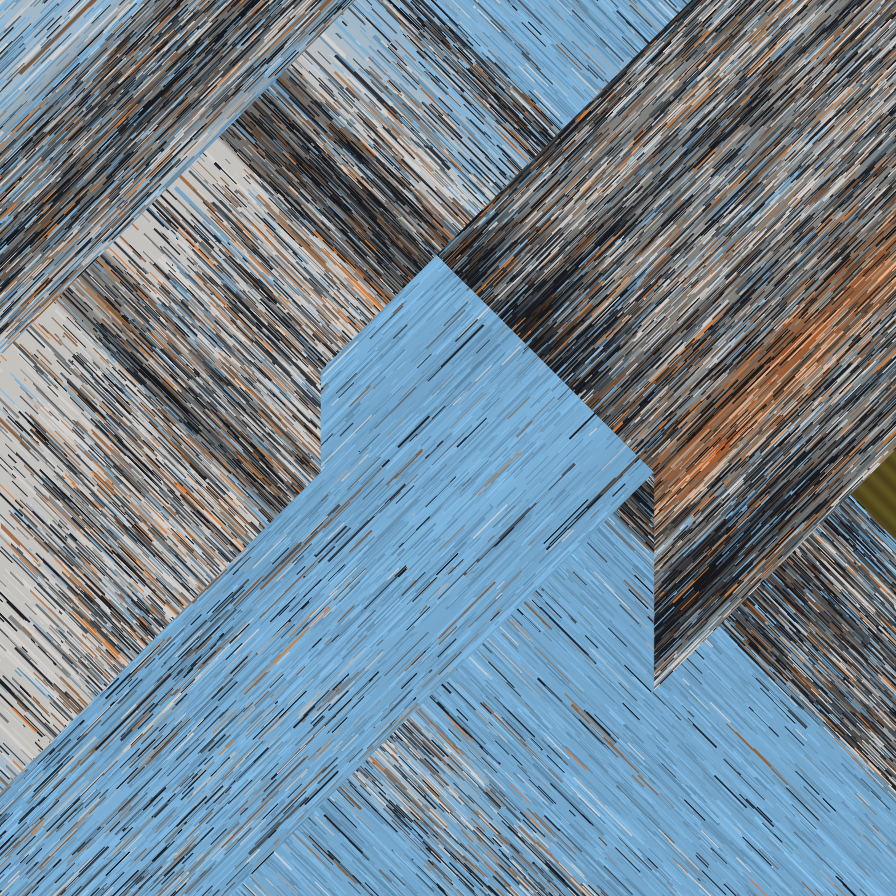
This background is drawn by a WebGL 2 fragment shader. Its source:

```glsl
#version 300 es
precision highp float;
// Crossing diagonal panels of fine paint streaks around a sky-blue band.

#define LAYERS 6
#define ROWS 110.0
#define ROW_STEP 55.0
#define CELLS 2.6
#define CELL_GROWTH 1.45
#define ACCENT 0.025
#define SKY vec3(0.47, 0.67, 0.82)
#define PAPER vec3(0.77, 0.76, 0.75)
#define GREY vec3(0.50, 0.50, 0.49)
#define SLATE vec3(0.27, 0.31, 0.34)
#define DARK vec3(0.08, 0.09, 0.11)
#define BROWN vec3(0.54, 0.37, 0.24)

uniform vec2 u_resolution;
out vec4 fragColor;

vec3 hash3(vec2 p) {
    vec3 q = fract(vec3(p.xyx) * vec3(0.1031, 0.1030, 0.0973));
    q += dot(q, q.yxz + 33.33);
    return fract((q.xxy + q.yzz) * q.zyx);
}

// Soft-sided interval.
float band(float x, float lo, float hi, float soft) {
    return smoothstep(lo - soft, lo + soft, x) - smoothstep(hi - soft, hi + soft, x);
}

// Antialiased inside mask; positive distance is inside.
float inside(float d, float px) {
    return clamp(d / px + 0.5, 0.0, 1.0);
}

// Slow change of tone across neighbouring streaks.
float wave(float s) {
    return 0.09 * (sin(s * 27.0) + sin(s * 61.0 + 1.3) + 0.8 * sin(s * 143.0 + 4.0));
}

// Dark to light paint, with some brown and a rare orange.
vec3 ink(vec3 h, float tone) {
    float v = clamp(h.x + tone - 0.5, 0.0, 1.0);
    vec3 c = mix(DARK, SLATE, smoothstep(0.15, 0.4, v));
    c = mix(c, GREY, smoothstep(0.4, 0.6, v));
    c = mix(c, PAPER * 1.08, smoothstep(0.6, 0.85, v));
    c = mix(c, BROWN * (0.5 + tone), step(0.88, h.y));
    return mix(c, vec3(0.85, 0.48, 0.20), step(h.z, ACCENT));
}

// Broken lines running along t and stacked along s; tint is the share of blue paint.
vec3 streaks(vec3 base, float s, float t, float density, float tone, float tint, float px) {
    vec3 col = base;
    float cells = CELLS;
    for (int i = 0; i < LAYERS; i++) {
        float rows = ROWS + ROW_STEP * float(i);
        float row = floor(s * rows) + 700.0;
        vec3 line = hash3(vec2(row, float(i) * 37.0 + 11.0));
        float along = t * cells * (0.7 + 0.6 * line.y) + line.x * 9.0 + 40.0;
        vec2 id = vec2(row + float(i) * 911.0, floor(along));
        vec3 h = hash3(id);
        vec3 pick = hash3(id + 271.7);
        float across = 0.24 + 0.2 * line.z - abs(fract(s * rows) - 0.5);
        float f = fract(along);
        float ends = min(f - 0.4 * h.y, 0.6 + 0.4 * h.z - f);
        float cover = inside(across, rows * px) * inside(ends, cells * px);
        vec3 blue = SKY * (0.80 + 0.32 * pick.x) + 0.06 * (pick.y - 0.5);
        vec3 paint = mix(ink(pick, tone), blue, step(fract(h.x * 17.3), tint));
        col = mix(col, paint, cover * step(h.x, density) * 0.92);
        cells *= CELL_GROWTH;
    }
    return col;
}

void main() {
    vec2 p = gl_FragCoord.xy / u_resolution;
    float px = 1.414 / u_resolution.y;
    float a = p.x + 1.0 - p.y;   // across the rising streaks
    float b = p.x - 1.0 + p.y;   // across the falling streaks

    // Falling panels at the left: pale ends, two shaded blocks, blue far corner
    float shade = band(b, 0.091, 0.247, 0.006) + 0.75 * band(b, -0.273, -0.163, 0.006);
    float strip = band(b, 0.417, 0.482, 0.012);
    float blueTop = smoothstep(0.22, 0.50, b);
    float rise = smoothstep(0.0, 0.17, min(a - 0.40, p.x + 0.02));
    vec3 base = mix(PAPER, vec3(0.38, 0.36, 0.34), min(shade, 1.0) * 0.85);
    base = mix(base, mix(PAPER, SKY, 0.85), max(blueTop, 1.0 - smoothstep(-0.9, -0.8, b)));
    float density = mix(0.12, 0.62, rise) * (1.0 - 0.4 * blueTop) + 0.2 * shade + 0.4 * strip;
    float tone = 0.56 + wave(b) - 0.22 * shade - 0.2 * strip;
    float tint = 0.06 + 0.75 * blueTop * (1.0 - strip);
    vec3 col = streaks(base, b, a, density, tone, tint, px);

    // Falling panels at the lower right: open sky and two dense blocks
    float pale = band(b, -0.482, -0.319, 0.02);
    float dense = band(b, 0.11, 0.404, 0.012);
    float start = 1.0 - smoothstep(1.50, 1.66, a);
    base = mix(SKY * 0.98, mix(PAPER, SKY, 0.4), pale * (1.0 - smoothstep(1.26, 1.5, a)));
    base = mix(base, mix(GREY, DARK, 0.5), dense);
    density = 0.38 + 0.2 * pale + 0.35 * dense;
    tone = 0.48 + wave(b + 3.0) - 0.22 * dense * start;
    tint = 0.86 - 0.48 * pale - 0.76 * dense + 0.3 * smoothstep(0.30, 0.40, b);
    vec3 lower = streaks(base, b, a, density, tone, tint, px);
    col = mix(col, lower, inside(a - 1.1, px));

    // Rising band at the upper left
    float core = band(a, 0.16, 0.375, 0.05);
    base = mix(mix(PAPER, SKY, 0.45), GREY * 0.85, core);
    base = mix(base, PAPER * 0.95, smoothstep(0.35, 0.38, a) * (1.0 - smoothstep(0.0, 0.2, b)));
    tone = 0.55 + wave(a + 1.0) - 0.24 * band(a, 0.18, 0.31, 0.04);
    vec3 corner = streaks(base, a, b, 0.25 + 0.42 * core, tone, 0.55 - 0.42 * core, px);
    col = mix(col, corner, inside(0.397 - a, px));

    // Central blue band with its stepped upper side
    float step1 = max(a - 0.885, min(p.x - 0.358, a - 0.772));
    float blueShape = min(min(step1, 1.257 - a), min(0.203 - b, 0.730 - p.x));
    float tail = 1.0 - smoothstep(-0.65, -0.05, b);
    base = SKY * (1.0 + 0.04 * sin(a * 19.0));
    vec3 blueBand = streaks(base, a, b, 0.32 + 0.18 * tail, 0.42, 0.88 - 0.22 * tail, px);
    col = mix(col, blueBand, inside(blueShape, px));

    // Large rising panel at the right, darkest along its cut edge
    float panel = min(min(a - 0.772, 1.501 - a), max(b - 0.203, p.x - 0.730));
    float root = (1.0 - smoothstep(0.20, 0.42, b)) * (1.0 - smoothstep(1.05, 1.22, a));
    float soot = band(a, 1.38, 1.47, 0.035) * (1.0 - smoothstep(0.2, 0.5, b));
    float rust = band(a, 1.24, 1.33, 0.03);
    float gloom = max(max(root, soot), 0.7 * (1.0 - smoothstep(0.772, 0.83, a)));
    base = mix(mix(GREY, BROWN, 0.65 * rust), DARK, 0.85 * gloom);
    tone = 0.47 + wave(a + 2.0) - 0.34 * gloom;
    vec3 right = streaks(base, a, b, 0.62 - 0.12 * rust, tone, 0.07, px);
    right = mix(right, right * BROWN * 2.1, 0.6 * rust);
    col = mix(col, right, inside(panel, px));

    // Small olive corner
    vec3 olive = vec3(0.33, 0.29, 0.12) * (1.0 + 0.12 * sin(b * 260.0));
    col = mix(col, olive, inside(min(a - 1.501, b - 0.398), px));

    fragColor = vec4(col, 1.0);
}
```
